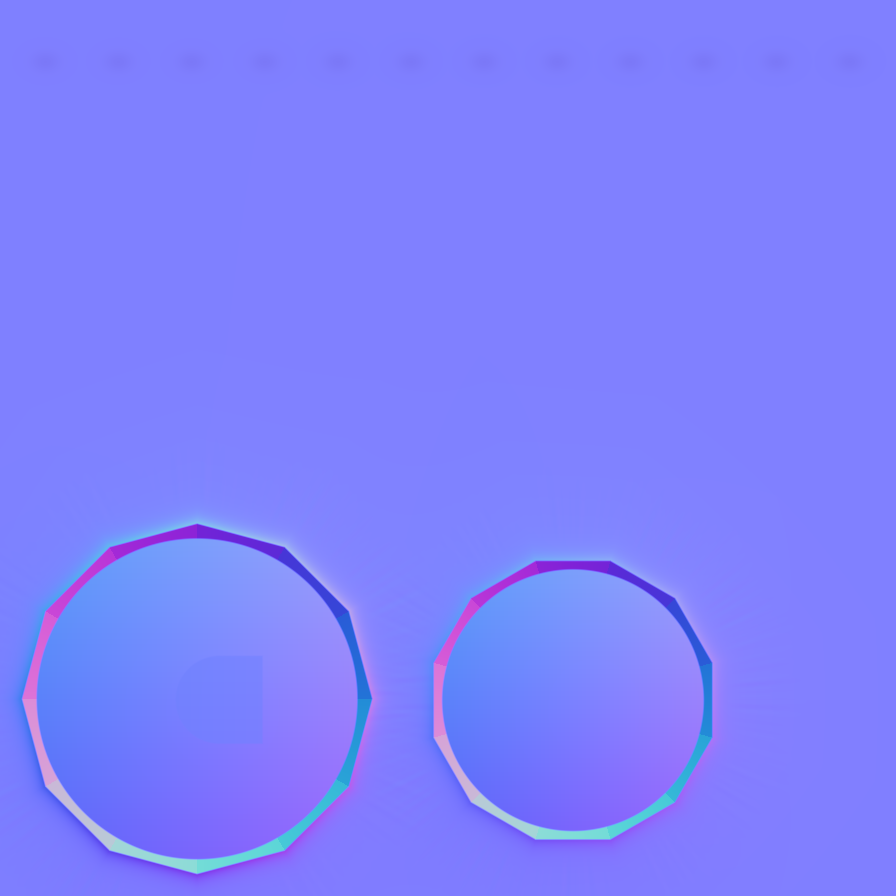
A WebGL 1 fragment shader for this texture map:

```glsl
precision highp float;

uniform vec2 u_resolution;

const float PI = 3.14159265;
const float FACET = PI / 6.0;            // twelve-sided rims

// Dials: centre, inner radius, rim apothem, facet phase
const vec2 BIG_CENTRE = vec2(0.2200, 0.2200);
const float BIG_INNER = 0.1790;
const float BIG_APOTHEM = 0.1888;
const float BIG_PHASE = 0.0;
const float BIG_GLOW = 0.27;
const vec2 SMALL_CENTRE = vec2(0.6395, 0.2185);
const float SMALL_INNER = 0.1460;
const float SMALL_APOTHEM = 0.1555;
const float SMALL_PHASE = 0.5;
const float SMALL_GLOW = 0.17;

// Slopes of the surface
const float RIM_SLOPE = 0.365;
const float FACET_MIX = 0.5;
const vec2 DOME_SLOPE = vec2(0.125, 0.115);
const vec2 DOME_BIAS = vec2(-0.020, 0.008);
const float GLOW_WIDTH = 0.0075;
const float HALO_SLOPE = 0.034;
const float HALO_WIDTH = 0.085;
const float STREAK_SLOPE = 0.014;

// Notch in the big dome
const vec2 NOTCH_CENTRE = vec2(0.245, 0.219);
const float NOTCH_RADIUS = 0.049;
const float NOTCH_RIGHT = 0.293;
const vec2 NOTCH_TILT = vec2(-0.065, 0.005);

// Row of faint dents
const float DENT_START = 0.0508;
const float DENT_STEP = 0.0816;
const float DENT_COUNT = 12.0;
const float DENT_HEIGHT = 0.931;
const vec2 DENT_SIZE = vec2(0.015, 0.011);
const vec3 DENT_SHADE = vec3(0.018, 0.028, 0.030);

float inside(float d) {
  float soft = max(0.0013, 0.75 / u_resolution.y);
  return 1.0 - smoothstep(-soft, soft, d);
}

// Fine radial rays from layered sines, gathered in patches
float rays(float angle, float d) {
  float fine = sin(angle * 61.0) + sin(angle * 97.0 + 2.0) + sin(angle * 149.0 + 4.0);
  float patches = 0.5 + 0.5 * sin(angle * 7.0 + 1.0) * sin(angle * 5.0 + 2.0);
  float band = smoothstep(0.012, 0.04, d) * (1.0 - smoothstep(0.05, 0.11, d));
  return fine * patches * band / 3.0;
}

// Distance to the twelve-sided rim, with its facet normal
float rimDistance(vec2 q, float apothem, float phase, out vec2 facetDir) {
  float angle = atan(q.y, q.x);
  float mid = (floor(angle / FACET + phase) + 0.5 - phase) * FACET;
  facetDir = vec2(cos(mid), sin(mid));
  return dot(q, facetDir) - apothem;
}

// Slope spilled onto the plane around a dial
vec2 spill(vec2 q, float apothem, float phase, float glow) {
  vec2 facetDir;
  float d = max(rimDistance(q, apothem, phase, facetDir), 0.0);
  vec2 radial = q / max(length(q), 0.001);
  vec2 tangent = vec2(-radial.y, radial.x);
  float fall = glow * exp(-d / GLOW_WIDTH) + HALO_SLOPE * exp(-d / HALO_WIDTH);
  return radial * fall + tangent * STREAK_SLOPE * rays(atan(q.y, q.x), d);
}

// Inward rim and gently domed centre
vec2 dial(vec2 tilt, vec2 q, float inner, float apothem, float phase) {
  vec2 facetDir;
  float outerD = rimDistance(q, apothem, phase, facetDir);
  vec2 radial = q / max(length(q), 0.001);
  vec2 rim = -RIM_SLOPE * normalize(mix(radial, facetDir, FACET_MIX));
  vec2 dome = DOME_BIAS + DOME_SLOPE * q / inner;
  tilt = mix(tilt, rim, inside(outerD));
  return mix(tilt, dome, inside(length(q) - inner));
}

float notchDistance(vec2 p) {
  vec2 q = p - NOTCH_CENTRE;
  q.x = min(q.x, 0.0);
  return max(length(q) - NOTCH_RADIUS, p.x - NOTCH_RIGHT);
}

float dents(vec2 p) {
  float index = clamp(floor((p.x - DENT_START) / DENT_STEP + 0.5), 0.0, DENT_COUNT - 1.0);
  vec2 q = p - vec2(DENT_START + index * DENT_STEP, DENT_HEIGHT);
  q /= DENT_SIZE;
  return exp(-dot(q, q));
}

void main() {
  vec2 p = gl_FragCoord.xy / u_resolution;
  vec2 big = p - BIG_CENTRE;
  vec2 small = p - SMALL_CENTRE;

  // Plane with glows
  vec2 tilt = spill(big, BIG_APOTHEM, BIG_PHASE, BIG_GLOW)
            + spill(small, SMALL_APOTHEM, SMALL_PHASE, SMALL_GLOW);

  // Dials and notch
  tilt = dial(tilt, big, BIG_INNER, BIG_APOTHEM, BIG_PHASE);
  tilt = dial(tilt, small, SMALL_INNER, SMALL_APOTHEM, SMALL_PHASE);
  tilt = mix(tilt, NOTCH_TILT, 0.55 * inside(notchDistance(p)));

  // Pack the unit normal as colour
  float height = sqrt(max(0.25 - dot(tilt, tilt), 0.0));
  vec3 colour = vec3(0.5 + tilt, 0.5 + height);
  colour -= DENT_SHADE * dents(p);
  gl_FragColor = vec4(colour, 1.0);
}
```
